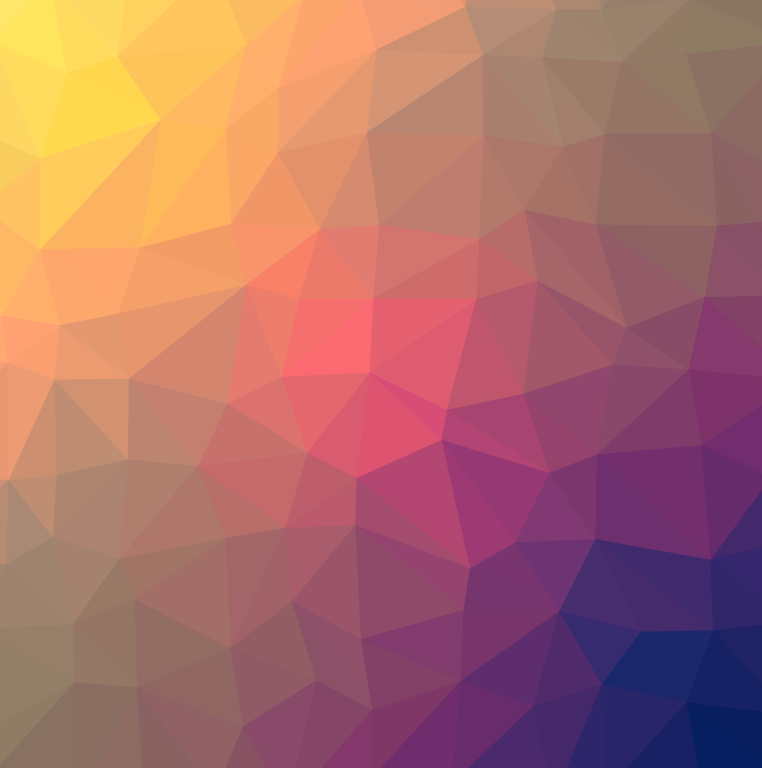
Give the GLSL for this background, as a Shadertoy shader.

```glsl
// Low-poly mesh of flat triangles shading from yellow through pink to navy, with taupe corners.

const float CELL = 0.104; // mesh spacing as a fraction of the canvas

// Colours down the falling diagonal, top left to bottom right.
const vec3 DIAGONAL[9] = vec3[9](
    vec3(1.0, 0.91, 0.42), vec3(1.0, 0.87, 0.29), vec3(1.0, 0.71, 0.36),
    vec3(1.0, 0.50, 0.42), vec3(0.98, 0.34, 0.45), vec3(0.66, 0.22, 0.46),
    vec3(0.36, 0.19, 0.44), vec3(0.03, 0.15, 0.42), vec3(0.0, 0.11, 0.36));

// Colours along the canvas rim between the same two corners.
const vec3 RIM[9] = vec3[9](
    vec3(1.0, 0.91, 0.42), vec3(1.0, 0.80, 0.36), vec3(1.0, 0.62, 0.45),
    vec3(0.64, 0.53, 0.45), vec3(0.54, 0.47, 0.38), vec3(0.55, 0.37, 0.39),
    vec3(0.50, 0.18, 0.42), vec3(0.20, 0.15, 0.42), vec3(0.0, 0.11, 0.36));

// Integer hash giving two values in 0..1.
vec2 hash2(vec2 cell) {
    uvec2 v = uvec2(ivec2(cell) + 64) * 1664525u + 1013904223u;
    v.x += v.y * 1664525u;
    v.y += v.x * 1664525u;
    v ^= v >> 16u;
    v.x += v.y * 1664525u;
    v.y += v.x * 1664525u;
    v ^= v >> 16u;
    return vec2(v & 65535u) / 65535.0;
}

// Smooth colour field: diagonal ramp blended into the rim ramp.
vec3 colourField(vec2 uv) {
    uv = clamp(uv, 0.0, 1.0);
    float along = 0.5 * (uv.x + 1.0 - uv.y);
    float across = abs(uv.x + uv.y - 1.0);
    float toRim = min(across / max(1.0 - abs(2.0 * along - 1.0), 0.001), 1.0);
    int i = min(int(along * 8.0), 7);
    float f = along * 8.0 - float(i);
    vec3 inner = mix(DIAGONAL[i], DIAGONAL[i + 1], f);
    vec3 outer = mix(RIM[i], RIM[i + 1], f);
    return mix(inner, outer, 1.0 - (1.0 - toRim) * (1.0 - toRim));
}

vec2 meshVertex(vec2 node) {
    return node + 0.64 * (hash2(node) - 0.5);
}

float cross2(vec2 a, vec2 b) {
    return a.x * b.y - a.y * b.x;
}

float doubleArea(vec2 a, vec2 b, vec2 c) {
    return cross2(b - a, c - a);
}

// Signed distance to the line a-b, positive on its left.
float edgeDistance(vec2 p, vec2 a, vec2 b) {
    return cross2(normalize(b - a), p - a);
}

// Facet colour in rgb, weighted by its pixel coverage in alpha.
vec4 facet(vec2 p, vec2 a, vec2 b, vec2 c, float pixel, vec2 random) {
    float inside = min(edgeDistance(p, a, b),
                   min(edgeDistance(p, b, c), edgeDistance(p, c, a)));
    float coverage = clamp(inside / pixel + 0.5, 0.0, 1.0);
    vec2 centre = (a + b + c) / 3.0 + 0.4 * (random - 0.5);
    vec3 colour = colourField(centre * CELL + 0.083);
    colour *= 1.0 + 0.05 * (random.x - 0.5);
    return vec4(colour, 1.0) * coverage;
}

void mainImage(out vec4 fragColor, in vec2 fragCoord) {
    vec2 p = (fragCoord / iResolution.xy - 0.083) / CELL;
    float pixel = 1.0 / (CELL * min(iResolution.x, iResolution.y));
    vec4 total = vec4(0.0);

    // Jittered quads around the pixel, each cut along its better diagonal.
    for (int y = -1; y <= 1; y++)
    for (int x = -1; x <= 1; x++) {
        vec2 cell = floor(p) + vec2(x, y);
        vec2 a = meshVertex(cell);
        vec2 b = meshVertex(cell + vec2(1, 0));
        vec2 c = meshVertex(cell + vec2(1, 1));
        vec2 d = meshVertex(cell + vec2(0, 1));
        float cutAC = min(doubleArea(a, b, c), doubleArea(a, c, d));
        float cutBD = min(doubleArea(a, b, d), doubleArea(b, c, d));
        vec2 random = hash2(cell + 31.0);
        if (cutAC > cutBD) {
            total += facet(p, a, b, c, pixel, random);
            total += facet(p, a, c, d, pixel, 1.0 - random);
        } else {
            total += facet(p, a, b, d, pixel, random);
            total += facet(p, b, c, d, pixel, 1.0 - random);
        }
    }
    fragColor = vec4(total.rgb / max(total.a, 0.001), 1.0);
}
```
